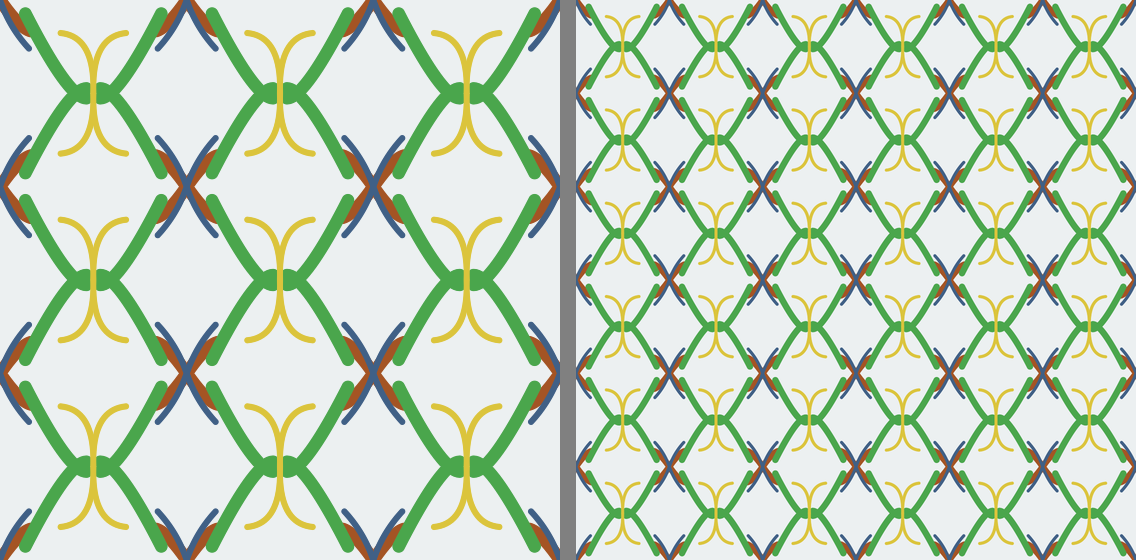
Left: one tile. Right: repeated 2 by 2.
Give the GLSL for this pattern, as a Shadertoy shader.

```glsl
// Lattice of mirrored curved strokes: green crosses, yellow double arcs, blue and rust corner knots.
#define REPEATS 3.0
#define STEPS 20
#define WIDE 0.034
#define THIN 0.0165
#define PAPER vec3(0.925, 0.940, 0.945)
#define GREEN vec3(0.290, 0.650, 0.300)
#define YELLOW vec3(0.860, 0.770, 0.235)
#define BLUE vec3(0.250, 0.375, 0.525)
#define RUST vec3(0.645, 0.330, 0.140)

float segmentDistance(vec2 p, vec2 a, vec2 b) {
    vec2 pa = p - a, ba = b - a;
    return length(pa - ba * clamp(dot(pa, ba) / dot(ba, ba), 0.0, 1.0));
}

// Distance to a quadratic curve, walked as short segments
float curveDistance(vec2 p, vec2 a, vec2 control, vec2 b) {
    float d = 1e3;
    vec2 previous = a;
    for (int i = 1; i <= STEPS; i++) {
        float t = float(i) / float(STEPS);
        vec2 next = mix(mix(a, control, t), mix(control, b, t), t);
        d = min(d, segmentDistance(p, previous, next));
        previous = next;
    }
    return d;
}

vec3 paint(vec3 base, vec3 ink, float d, float halfWidth, float pixel) {
    return mix(base, ink, 1.0 - smoothstep(-0.6 * pixel, 0.6 * pixel, d - halfWidth));
}

void mainImage(out vec4 fragColor, in vec2 fragCoord) {
    vec2 cell = fract(fragCoord / iResolution.xy * REPEATS) - 0.5;
    float pixel = REPEATS / min(iResolution.x, iResolution.y);

    // Fold each cell into one quadrant, measured from its centre and its corner
    vec2 q = abs(cell);
    vec2 corner = 0.5 - q;

    // Corner knot
    float rust = curveDistance(corner, vec2(0.164, 0.166), vec2(0.102, 0.148), vec2(0.0));
    float blue = curveDistance(corner, vec2(0.155, 0.260), vec2(0.051, 0.148), vec2(0.0));

    // Green arms overshoot the horizontal axis, so the reflected arm counts too
    vec2 armTip = vec2(0.364, 0.427);
    vec2 armBend = vec2(0.133, -0.026);
    vec2 armRoot = vec2(0.037, -0.026);
    float green = min(curveDistance(q, armTip, armBend, armRoot),
                      curveDistance(vec2(q.x, -q.y), armTip, armBend, armRoot));

    // Central arcs
    float yellow = curveDistance(q, vec2(0.175, 0.323), vec2(-0.010, 0.305), vec2(0.0));

    // Layers from back to front
    vec3 color = PAPER;
    color = paint(color, RUST, rust, WIDE, pixel);
    color = paint(color, BLUE, blue, THIN, pixel);
    color = paint(color, GREEN, green, WIDE, pixel);
    color = paint(color, YELLOW, yellow, THIN, pixel);
    fragColor = vec4(color, 1.0);
}
```
